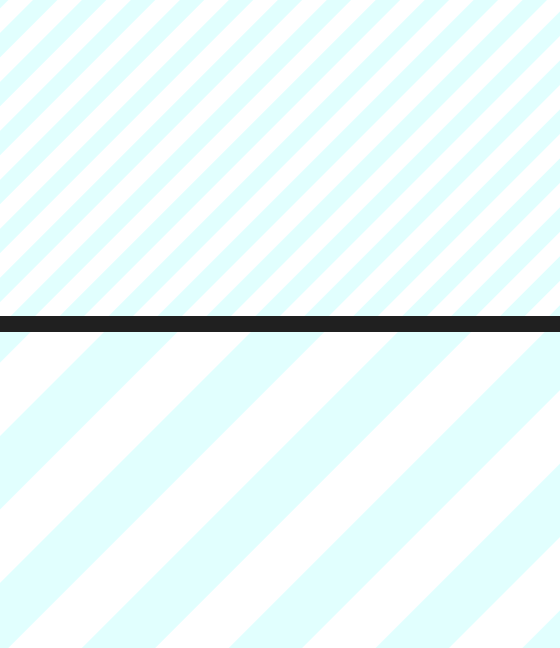
Top: the whole. Bottom: its middle third, enlarged.
Write a WebGL 2 fragment shader that draws this pattern.

```glsl
#version 300 es
precision highp float;
// Diagonal candy stripes: pale cyan bands on white, at 45 degrees.
// The distance to the nearest band axis is folded with fract and
// turned into smooth coverage one pixel wide.

uniform vec2 u_resolution;
out vec4 outColor;

const vec3 WHITE = vec3(1.0);
const vec3 PALE_CYAN = vec3(0.882, 1.0, 0.998);

// Lengths along a canvas edge, in canvas heights
const float PERIOD = 0.15494;
const float BAND_WIDTH = 0.0775;
const float FIRST_AXIS = 0.1429;   // first full band, from the top left corner

// Signed distance to the nearest of evenly spaced bands, negative inside
float bandDistance(float position, float axis, float period, float width) {
    float cell = fract((position - axis) / period + 0.5) - 0.5;
    return abs(cell) * period - 0.5 * width;
}

// Edge coverage for a signed distance
float coverage(float distanceToEdge, float pixel) {
    return clamp(0.5 - distanceToEdge / pixel, 0.0, 1.0);
}

void main() {
    vec2 point = gl_FragCoord.xy / u_resolution.y;
    float pixel = 1.0 / u_resolution.y;

    // Position across the bands, measured from the top left corner
    float across = point.x + 1.0 - point.y;

    // Scale edge lengths to lengths perpendicular to the bands
    float band = bandDistance(across, FIRST_AXIS, PERIOD, BAND_WIDTH) * inversesqrt(2.0);

    outColor = vec4(mix(WHITE, PALE_CYAN, coverage(band, pixel)), 1.0);
}
```
